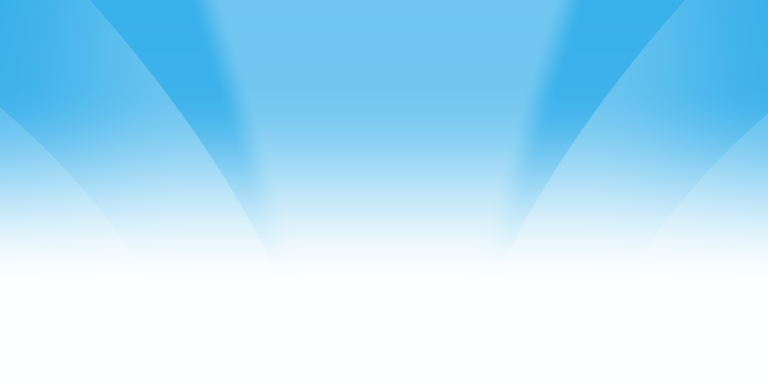
Write a WebGL 1 fragment shader that draws this background.

```glsl
precision highp float;
// A blue sky backdrop that melts into white towards the bottom.
// A soft-edged central beam and two pairs of mirrored, crisp-edged arcs
// are laid over it as translucent white veils.

uniform vec2 u_resolution;

#define AXIS_X 1.009        // mirror axis, in canvas heights
#define BEAM_SOFTNESS 0.045 // half width of the blurred beam edge
#define BEAM_VEIL 0.27
#define INNER_VEIL 0.24
#define OUTER_VEIL 0.14
#define FADE_START 0.22     // depth at which the white fade begins
#define FADE_END 0.76       // depth at which it is complete

const vec3 DEEP_BLUE = vec3(0.225, 0.69, 0.92);
const vec3 WHITE = vec3(0.997, 1.0, 1.0);

// Half widths of the shapes, measured from the axis, at a depth below the top
float beamEdge(float depth) {
  return 0.475 - 0.31 * depth;
}

float innerArc(float depth) {
  return 0.775 + depth * (0.29 * depth - 0.892);
}

float outerArc(float depth) {
  float t = depth - 0.279;
  return 1.009 + t * (0.69 * t - 1.16);
}

// Coverage outside an edge, smoothed over about one pixel
float outside(float side, float edge) {
  float pixel = 1.0 / u_resolution.y;
  return smoothstep(-pixel, pixel, side - edge);
}

void main() {
  vec2 uv = gl_FragCoord.xy / u_resolution;
  float depth = 1.0 - uv.y;
  float side = abs(2.0 * uv.x - AXIS_X);

  // Central beam
  float edge = beamEdge(depth);
  float beam = 1.0 - smoothstep(edge - BEAM_SOFTNESS, edge + BEAM_SOFTNESS, side);
  vec3 color = mix(DEEP_BLUE, WHITE, BEAM_VEIL * beam);

  // Inner arcs, thinning towards the canvas sides
  float thinning = 1.0 - smoothstep(0.5, 1.05, side);
  color = mix(color, WHITE, INNER_VEIL * thinning * outside(side, innerArc(depth)));

  // Outer arcs in the lower corners
  color = mix(color, WHITE, OUTER_VEIL * outside(side, outerArc(depth)));

  // Fade to white, with a slight haze growing from the top
  color = mix(color, WHITE, 0.08 * depth);
  color = mix(color, WHITE, smoothstep(FADE_START, FADE_END, depth));

  gl_FragColor = vec4(color, 1.0);
}
```
